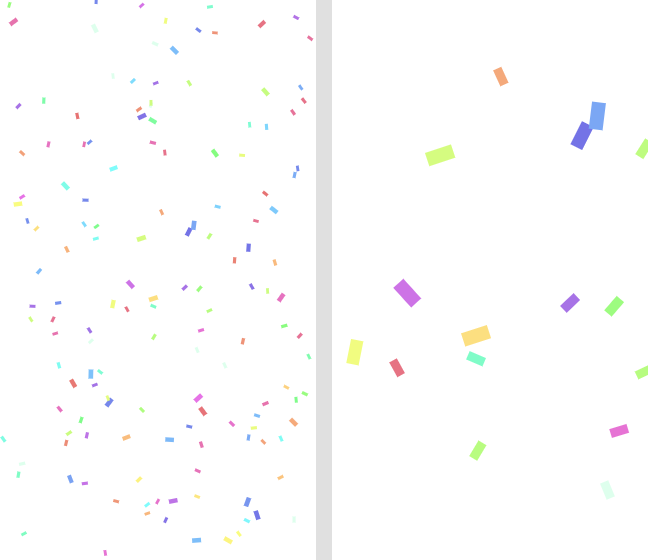
Left: the whole. Right: its middle third, enlarged.
This pattern is drawn by a Shadertoy shader. Its source:

```glsl
// Sparse pastel confetti: small rotated rectangles scattered on white.

const int   PIECES      = 146;
const vec3  PAPER       = vec3(1.0);
const vec3  PALE_MINT   = vec3(0.87, 1.0, 0.93);
const vec2  HALF_SIZE   = vec2(0.0094, 0.0048); // in canvas widths
const float LARGE_SCALE = 1.45;
const float LARGE_SHARE = 0.17;
const float PALE_SHARE  = 0.07;
const float RIGHT_BIAS  = 0.82;                 // below 1 crowds the right side
const float TAU         = 6.2831853;

float hash(float id, float salt) {
    return fract(sin(id * 12.9898 + salt * 78.233) * 43758.5453);
}

mat2 rotation(float angle) {
    float c = cos(angle), s = sin(angle);
    return mat2(c, s, -s, c);
}

float boxDistance(vec2 p, vec2 halfSize) {
    vec2 q = abs(p) - halfSize;
    return length(max(q, 0.0)) + min(max(q.x, q.y), 0.0);
}

// Soft rainbow, lightest from yellow through green to cyan
vec3 confettiColor(float hue) {
    vec3 pure = clamp(abs(mod(hue * 6.0 + vec3(0.0, 4.0, 2.0), 6.0) - 3.0) - 1.0, 0.0, 1.0);
    float lightness = smoothstep(-0.1, 0.7, pure.g);
    vec3 low = mix(vec3(0.45), vec3(0.50), lightness);
    vec3 high = mix(vec3(0.90), vec3(0.99), lightness);
    return mix(low, high, pure);
}

void mainImage(out vec4 fragColor, in vec2 fragCoord) {
    float pixel = 1.0 / iResolution.x;
    vec2 uv = fragCoord * pixel;
    float canvasHeight = iResolution.y * pixel;
    vec3 color = PAPER;

    for (int i = 0; i < PIECES; i++) {
        float id = float(i) + 1.0;

        // Place, turn and size each piece
        vec2 center = vec2(pow(hash(id, 1.0), RIGHT_BIAS), hash(id, 2.0) * canvasHeight);
        float angle = hash(id, 3.0) * TAU;
        float scale = mix(0.92, 1.08, hash(id, 4.0));
        if (hash(id, 5.0) < LARGE_SHARE) scale *= LARGE_SCALE;

        // Tint and blend it with a one-pixel smooth edge
        vec3 tint = confettiColor(hash(id, 6.0));
        if (hash(id, 7.0) < PALE_SHARE) tint = PALE_MINT;
        float d = boxDistance(rotation(angle) * (uv - center), HALF_SIZE * scale);
        color = mix(color, tint, clamp(0.5 - d / pixel, 0.0, 1.0));
    }

    fragColor = vec4(color, 1.0);
}
```
